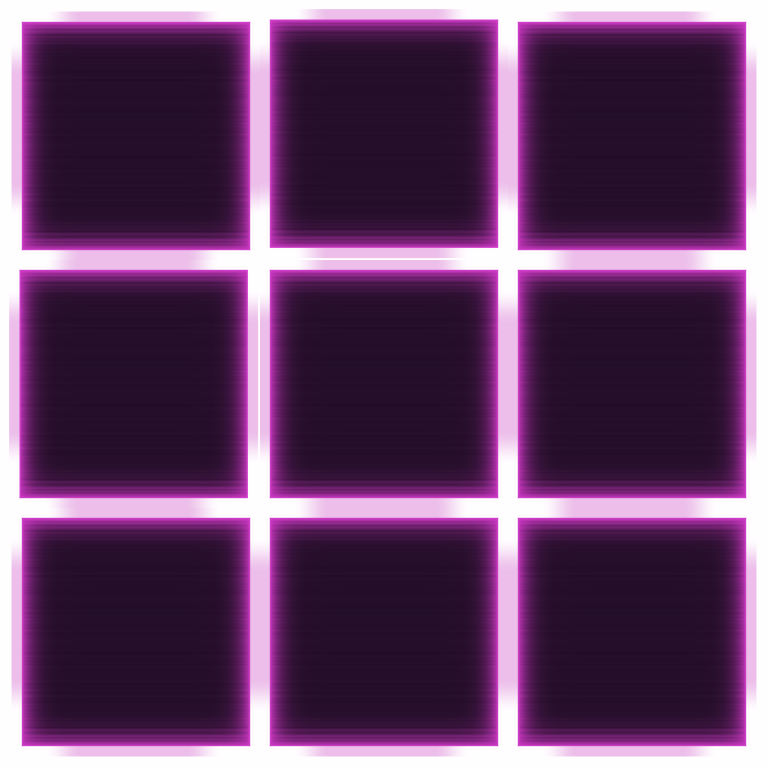
A WebGL 2 fragment shader for this pattern:

```glsl
#version 300 es
precision highp float;
// Three by three dark square tiles with glowing magenta rims on white.
// Each tile is a box distance with an exponential inner glow, broken up by
// horizontal streaks of 1D gradient noise, and pale halo bars along its sides.
uniform vec2 u_resolution;
out vec4 fragColor;

float slope(float i) {
  return fract(sin(i * 127.1 + 3.7) * 4375.85) * 2.0 - 1.0;
}

float gradientNoise(float x) {
  float i = floor(x), f = x - i;
  float blend = f * f * f * (f * (f * 6.0 - 15.0) + 10.0);
  return mix(slope(i) * f, slope(i + 1.0) * (f - 1.0), blend);
}

void main() {
  vec2 p = gl_FragCoord.xy / u_resolution - 0.5;
  float pixel = 1.0 / min(u_resolution.x, u_resolution.y);
  const float pitch = 0.3229, halfTile = 0.1487;

  // Nearest tile; the top middle and middle left ones sit slightly outward.
  vec2 cell = clamp(floor(p / pitch + 0.5), -1.0, 1.0);
  vec2 nudge = 0.003 * vec2(cell == vec2(-1, 0) ? -1.0 : 0.0,
                            cell == vec2(0, 1) ? 1.0 : 0.0);
  vec2 local = p - cell * pitch - nudge;
  vec2 inset = halfTile - abs(local);
  float outside = -min(inset.x, inset.y);

  // Halo bars reach half the gap and fade out towards the corners.
  float along = inset.x < inset.y ? local.y - 0.009 : local.x + 0.003;
  float halo = 1.0 - smoothstep(0.068, 0.115, abs(along));
  halo *= 1.0 - smoothstep(0.0, pixel, outside - (0.5 * pitch - halfTile));
  vec3 color = mix(vec3(1.0, 0.995, 1.0), vec3(0.925, 0.745, 0.915), halo);

  // Rim glow, streaked most along the top and bottom edges.
  float streak = gradientNoise(local.y * 270.0 + 60.0)
               + 0.6 * gradientNoise(local.y * 125.0 + 91.0);
  vec2 depth = max(inset, 0.0);
  vec2 glow = exp(-65.0 * depth - 500.0 * depth * depth);
  glow *= 1.0 + vec2(0.15, 0.75) * streak * smoothstep(0.0, 0.006, depth);
  float rim = 1.0 - (1.0 - glow.x) * (1.0 - glow.y);
  vec3 tile = mix(vec3(0.14, 0.055, 0.16), vec3(0.78, 0.21, 0.75), clamp(rim, 0.0, 1.0));
  tile += 0.015 * streak;

  // Thin bright outline, then the tile over the background.
  tile += vec3(0.05, 0.04, 0.05) * (1.0 - smoothstep(0.001, 0.003, -outside));
  color = mix(color, tile, 1.0 - smoothstep(-0.7 * pixel, 0.7 * pixel, outside));
  fragColor = vec4(color, 1.0);
}
```
